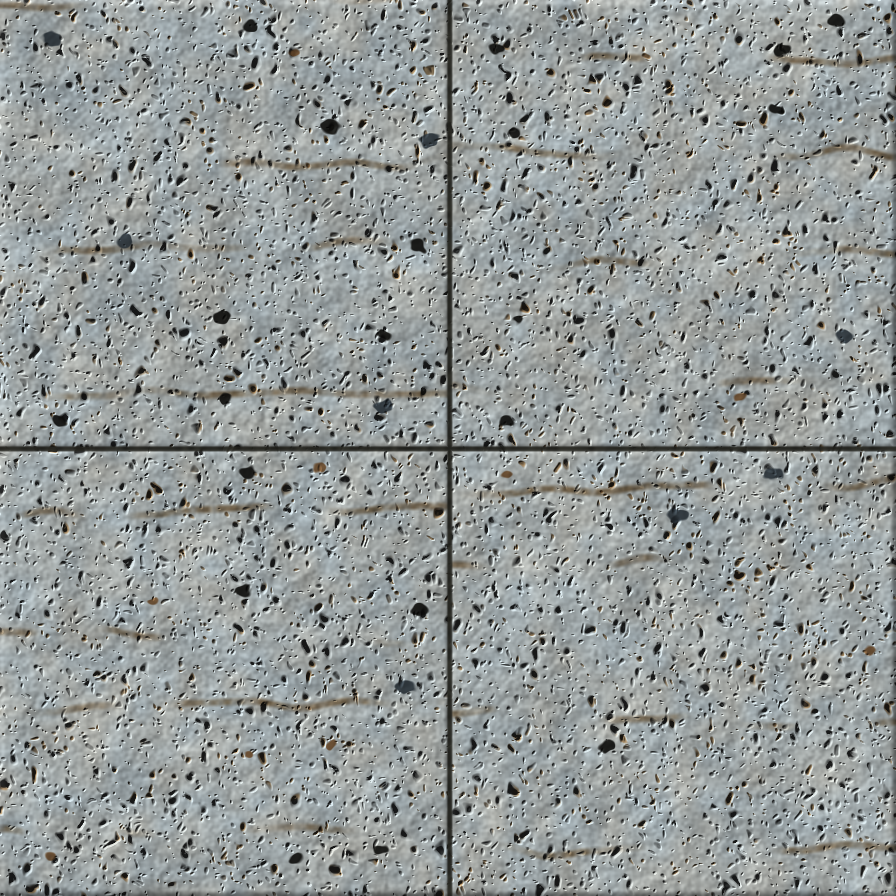
This texture is drawn by a WebGL 2 fragment shader. Its source:

```glsl
#version 300 es
precision highp float;
// Four slabs of grey pitted stone, two across and two down, with dark bevelled joints.
// Cellular pits carved from layered noise form a height field lit from the upper left;
// brown stains, broken horizontal veins and sparse dark pebbles vary each slab.
uniform vec2 u_resolution;
out vec4 fragColor;

vec2 hash2(vec2 p) {
  vec3 q = fract(p.xyx * vec3(0.1031, 0.1030, 0.0973));
  q += dot(q, q.yzx + 33.33);
  return fract((q.xx + q.yz) * q.zy);
}

float noise(vec2 p) {
  vec2 cell = floor(p), f = fract(p);
  f = f * f * (3.0 - 2.0 * f);
  float low = mix(hash2(cell).x, hash2(cell + vec2(1, 0)).x, f.x);
  float high = mix(hash2(cell + vec2(0, 1)).x, hash2(cell + vec2(1, 1)).x, f.x);
  return mix(low, high, f.y);
}

// Depth of the deepest pit here: one possible pit per cell, of random size.
float pits(vec2 p, float scale, float density) {
  p *= scale;
  vec2 home = floor(p);
  float depth = 0.0;
  for (int y = -1; y <= 1; y++)
    for (int x = -1; x <= 1; x++) {
      vec2 cell = home + vec2(x, y);
      vec2 kind = hash2(cell + 71.0);
      vec2 offset = p - cell - hash2(cell);
      offset *= mix(vec2(0.8, 1.25), vec2(1.25, 0.8), kind.y);
      float radius = mix(0.18, 0.46, kind.y * kind.y);
      float pit = 1.0 - smoothstep(radius * 0.25, radius, length(offset));
      depth = max(depth, pit * step(kind.x, density) * (0.5 + 0.5 * kind.y));
    }
  return depth;
}

// x: height of the surface, y: depth of the pits alone.
vec2 relief(vec2 p) {
  vec2 warped = p + 0.008 * (vec2(noise(p * 95.0), noise(p * 95.0 + 31.0)) - 0.5);
  float depth = pits(warped, 62.0, 0.52) + 0.7 * pits(warped + 5.0, 118.0, 0.55);
  float bumps = 0.6 * noise(p * 46.0) + 0.4 * noise(p * 105.0) + 0.25 * noise(p * 210.0);
  return vec2(bumps - 0.75 * depth, depth);
}

// Thin, broken, slightly tilted veins at random levels of each slab.
float veins(vec2 local, vec2 slab) {
  float stain = 0.0;
  for (int i = 0; i < 4; i++) {
    vec2 r = hash2(slab * 17.0 + float(i) * 5.3 + 2.0);
    float level = 0.08 + 0.25 * (float(i) + 0.6 * r.x) + (r.y - 0.4) * 0.08 * local.x;
    level += 0.03 * (noise(vec2(local.x * 9.0, r.x * 50.0)) - 0.5);
    float broken = smoothstep(0.4, 0.75, noise(vec2(local.x * 7.0 + r.y * 40.0, r.x * 90.0)));
    stain = max(stain, broken * (1.0 - smoothstep(0.002, 0.013, abs(local.y - level))));
  }
  return stain;
}

void main() {
  vec2 p = gl_FragCoord.xy / u_resolution;
  float pixel = 1.0 / min(u_resolution.x, u_resolution.y);
  vec2 joint = vec2(0.502, 0.499);
  vec2 slab = step(joint, p);
  vec2 local = (p - slab * joint) / mix(joint, 1.0 - joint, slab);

  // Lit relief
  vec2 here = relief(p);
  float slope = here.x - relief(p + 0.0016 * vec2(-0.7, 0.7)).x;
  float tone = 0.64 + 0.85 * slope - 0.3 * here.y;
  tone += 0.10 * (noise(p * 24.0 + 8.0) - 0.5) + 0.10 * (noise(p * 260.0) - 0.5);
  tone -= 0.28 * smoothstep(0.68, 0.95, here.y);
  tone = clamp(tone, 0.09, 0.92);

  // Cool faces, warm hollows
  vec3 color = tone * mix(vec3(1.0, 1.01, 0.98), vec3(0.94, 1.01, 1.04), noise(p * 38.0 + 60.0));
  float rust = smoothstep(0.58, 0.85, noise(p * 52.0 + 19.0)) * smoothstep(0.05, 0.6, here.y);
  color *= mix(vec3(1.0), vec3(1.04, 0.84, 0.62), rust);
  float vein = veins(local, slab) * (0.35 + 0.65 * noise(p * 130.0));
  color *= mix(vec3(1.0), vec3(0.64, 0.53, 0.40), vein);

  // Sparse pebbles: black, slate blue or ochre
  vec2 cell = floor(p * 10.0);
  vec2 kind = hash2(cell + 143.0);
  vec2 offset = fract(p * 10.0) - 0.2 - 0.6 * hash2(cell + 9.0);
  offset += 0.06 * (vec2(noise(p * 120.0), noise(p * 120.0 + 44.0)) - 0.5);
  float size = 0.045 + 0.055 * kind.y;
  float edge = length(offset * vec2(0.85, 1.15)) - size;
  float pebble = step(kind.x, 0.32) * (1.0 - smoothstep(-12.0 * pixel, 12.0 * pixel, edge));
  vec3 mineral = mix(vec3(0.07, 0.07, 0.06), vec3(0.20, 0.24, 0.27), step(0.7, kind.y));
  mineral = mix(mineral, vec3(0.48, 0.34, 0.20), step(kind.y, 0.2));
  color = mix(color, mineral * (0.8 + slope), pebble * 0.92);

  // Bevels: pale on the top and left edges, dim on the bottom and right
  vec2 pale = 1.0 - smoothstep(0.004, 0.018, vec2(local.x, 1.0 - local.y));
  vec2 dim = 1.0 - smoothstep(0.0, 0.016, vec2(1.0 - local.x, local.y));
  color += 0.09 * max(pale.x * 0.6, pale.y);
  color *= 1.0 - 0.4 * max(dim.x, dim.y);

  // Dark joints
  vec2 gap = abs(p - joint);
  float groove = 1.0 - smoothstep(0.0012, 0.0042, min(gap.x, gap.y));
  color = mix(color, vec3(0.13, 0.13, 0.11) * (0.8 + 0.5 * noise(p * 150.0)), groove * 0.93);

  fragColor = vec4(clamp(color, 0.0, 1.0), 1.0);
}
```
